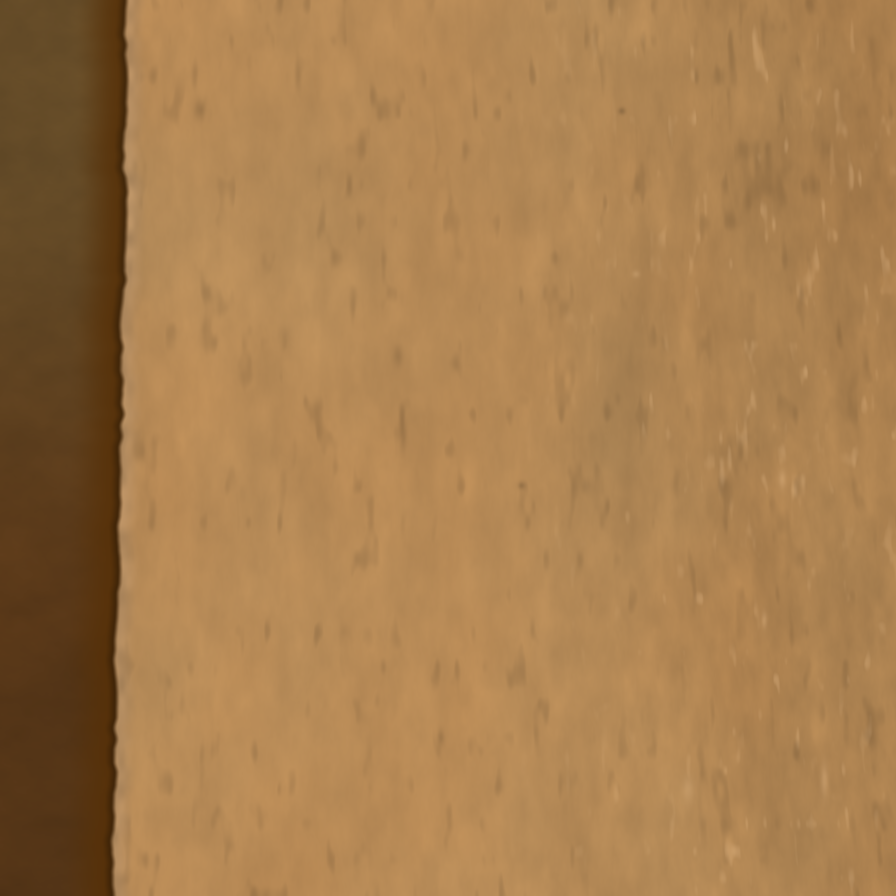
A WebGL 1 fragment shader for this texture:

```glsl
precision highp float;
// A pale wooden board with fine upright grain beside a shadowed gap on the left.

uniform vec2 u_resolution;

float hash(vec2 p) {
  vec3 q = fract(vec3(p.xyx) * 0.1031);
  q += dot(q, q.yzx + 33.33);
  return fract((q.x + q.y) * q.z);
}

float noise(vec2 p) {
  vec2 i = floor(p);
  vec2 f = fract(p);
  f = f * f * (3.0 - 2.0 * f);
  float low = mix(hash(i), hash(i + vec2(1.0, 0.0)), f.x);
  float high = mix(hash(i + vec2(0.0, 1.0)), hash(i + vec2(1.0, 1.0)), f.x);
  return mix(low, high, f.y);
}

// Layered noise centred on zero.
float fbm(vec2 p) {
  float sum = 0.0;
  float weight = 0.5;
  for (int i = 0; i < 4; i++) {
    sum += weight * (noise(p) - 0.5);
    p = mat2(0.996, 0.087, -0.087, 0.996) * p * 2.03 + 17.3;
    weight *= 0.5;
  }
  return sum;
}

// Soft upright mark around a centre.
float mark(vec2 p, vec2 centre, vec2 radius) {
  vec2 d = (p - centre) / radius;
  return exp(-dot(d, d));
}

// Irregular short streaks where stretched noise peaks.
float streaks(vec2 p, vec2 scale, float threshold) {
  float n = 0.7 * noise(p * scale) + 0.3 * noise(p * scale * 2.1 + 8.0);
  return smoothstep(threshold, 1.0, n);
}

// Horizontal position of the board's slightly ragged left edge.
float boardEdge(float y) {
  float lean = mix(0.127, 0.1415, smoothstep(0.0, 0.95, y));
  float ragged = 0.005 * (noise(vec2(y * 22.0, 4.0)) - 0.5);
  return lean + ragged + 0.0035 * (noise(vec2(y * 80.0, 9.0)) - 0.5);
}

vec3 gapColor(vec2 p, float depth) {
  vec3 color = mix(vec3(0.35, 0.22, 0.095), vec3(0.395, 0.295, 0.155), smoothstep(0.3, 0.85, p.y));
  color *= 1.0 + 0.12 * fbm(p * vec2(10.0, 16.0));
  color *= 1.0 + 0.08 * fbm(p * vec2(45.0, 60.0));
  color *= 1.0 - 0.07 * smoothstep(0.27, 0.21, p.y - p.x * 0.35);
  // Warm shadow deepening toward the board
  float shade = smoothstep(0.06, 0.006, depth);
  color = mix(color, vec3(0.34, 0.19, 0.03), 0.85 * shade);
  return color * (1.0 - 0.3 * smoothstep(0.012, 0.0, depth));
}

vec3 boardColor(vec2 p, float inset) {
  float right = smoothstep(0.5, 1.0, p.x);
  vec3 color = mix(vec3(0.716, 0.543, 0.342), vec3(0.665, 0.500, 0.308), right * mix(0.6, 1.0, p.y));

  // Broad tone shifts: pinkish and golden clouds
  float cloud = fbm(p * vec2(6.0, 4.0) + 2.0);
  color += cloud * vec3(0.015, -0.018, -0.03);
  color *= 1.0 + 0.06 * fbm(p * vec2(9.0, 5.0) + 31.0);

  // Upright grain and soft mottling, stronger toward the right
  vec2 grainUv = vec2(p.x + 0.06 * p.y * right + 0.012 * fbm(p * 6.0), p.y);
  float strength = mix(0.08, 0.14, right);
  color *= 1.0 + strength * fbm(grainUv * vec2(38.0, 9.0));
  color *= 1.0 + 0.7 * strength * fbm(grainUv * vec2(75.0, 32.0) + 50.0);
  color *= 1.0 + 0.07 * fbm(p * vec2(34.0, 26.0) + 90.0);

  // Dusky patches and faint streaks
  float dusk = mark(p, vec2(0.70, 0.57), vec2(0.045, 0.13));
  dusk += 0.7 * mark(p, vec2(0.94, 0.76), vec2(0.04, 0.16));
  dusk += 0.5 * mark(p, vec2(0.445, 0.55), vec2(0.014, 0.10));
  color *= 1.0 - 0.05 * dusk;

  // Dark pores
  float pores = 0.7 * streaks(grainUv, vec2(70.0, 24.0), 0.66);
  pores += 0.7 * mark(p, vec2(0.450, 0.515), vec2(0.004, 0.018));
  pores += 0.6 * mark(p, vec2(0.444, 0.603), vec2(0.006, 0.012));
  pores += 0.8 * mark(p, vec2(0.222, 0.878), vec2(0.006, 0.011));
  pores += mark(p, vec2(0.694, 0.876), vec2(0.004));
  pores += 0.8 * mark(p, vec2(0.582, 0.458), vec2(0.004));
  pores += 0.7 * mark(p, vec2(0.492, 0.177), vec2(0.004, 0.009));
  color *= 1.0 - 0.17 * min(pores, 1.0);

  // Pale glints, mostly on the right
  float glints = streaks(grainUv + 3.7, vec2(95.0, 32.0), 0.70) * smoothstep(0.5, 0.9, p.x);
  glints += 0.8 * mark(p, vec2(0.873, 0.465), vec2(0.004, 0.010));
  glints += 0.8 * mark(p, vec2(0.853, 0.308), vec2(0.003, 0.009));
  glints += 0.8 * mark(p, vec2(0.920, 0.130), vec2(0.004, 0.018));
  glints += 0.6 * mark(p, vec2(0.768, 0.120), vec2(0.006, 0.014));
  glints += 0.7 * mark(p, vec2(0.710, 0.694), vec2(0.004));
  color += 0.09 * min(glints, 1.0);

  // Greyish, lightly frayed rim
  float rim = smoothstep(0.024, 0.002, inset);
  float fray = noise(p * vec2(110.0, 60.0));
  return mix(color, vec3(0.69, 0.55, 0.40) * (0.88 + 0.24 * fray), 0.6 * rim);
}

void main() {
  vec2 p = gl_FragCoord.xy / u_resolution;
  float inset = p.x - boardEdge(p.y);
  float blur = max(0.0035, 0.75 / u_resolution.x);
  float board = smoothstep(-blur, blur, inset);
  vec3 color = mix(gapColor(p, max(-inset, 0.0)), boardColor(p, max(inset, 0.0)), board);
  gl_FragColor = vec4(color, 1.0);
}
```
